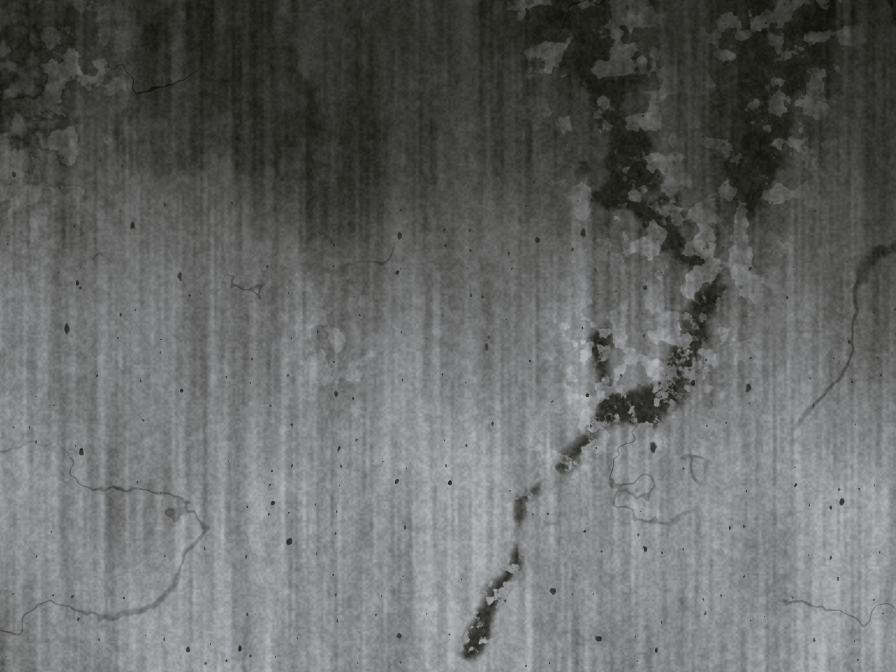
A WebGL 2 fragment shader for this texture:

```glsl
#version 300 es
precision highp float;
// Weathered concrete wall: sooty top, vertical runoff streaks, flaking scar, pits and hairline cracks.

#define PALE_TONE 0.555
#define SOOT_DEPTH 0.375
#define STAIN_TONE 0.115
#define STREAK 0.10
#define CLOUD 0.20
#define GRAIN 0.13
#define CHIP_LIGHT 0.13
#define CRACK_DEPTH 0.13
#define PIT_SHARE 0.24

uniform vec2 u_resolution;
out vec4 fragColor;

const int SCAR_POINTS = 14;
// Course of the scar: position and half width
const vec3 scar[SCAR_POINTS] = vec3[](
  vec3(0.70, 0.02, 0.008), vec3(0.77, 0.16, 0.010), vec3(0.78, 0.25, 0.004),
  vec3(0.91, 0.38, 0.010), vec3(0.895, 0.48, 0.018), vec3(0.91, 0.39, 0.014),
  vec3(0.97, 0.39, 0.022), vec3(1.04, 0.50, 0.022), vec3(1.07, 0.59, 0.020),
  vec3(0.95, 0.68, 0.024), vec3(0.92, 0.80, 0.034), vec3(0.82, 1.15, 0.070),
  vec3(1.20, 1.15, 0.070), vec3(1.12, 0.70, 0.018));

float hash(vec2 p) {
  vec3 q = fract(p.xyx * 0.1031);
  q += dot(q, q.yzx + 33.33);
  return fract((q.x + q.y) * q.z);
}

float noise(vec2 p) {
  vec2 i = floor(p), f = fract(p);
  f = f * f * (3.0 - 2.0 * f);
  return mix(mix(hash(i), hash(i + vec2(1, 0)), f.x),
             mix(hash(i + vec2(0, 1)), hash(i + vec2(1, 1)), f.x), f.y);
}

float fbm(vec2 p) {
  float sum = 0.0, amp = 0.533;
  for (int i = 0; i < 4; i++) {
    sum += amp * noise(p);
    p = mat2(1.6, 1.2, -1.2, 1.6) * p + 17.3;
    amp *= 0.5;
  }
  return sum;
}

float blob(vec2 p, vec2 center, vec2 radius) {
  vec2 q = (p - center) / radius;
  return exp(-dot(q, q));
}

float scarDistance(vec2 p) {
  float nearest = 10.0;
  for (int i = 0; i < SCAR_POINTS - 1; i++) {
    vec3 a = scar[i], b = scar[i + 1];
    vec2 ab = b.xy - a.xy;
    float t = clamp(dot(p - a.xy, ab) / dot(ab, ab), 0.0, 1.0);
    vec3 c = mix(a, b, t);
    nearest = min(nearest, length(p - c.xy) - c.z);
  }
  return nearest;
}

// Scattered dark holes, one jittered candidate per grid cell
float pits(vec2 p, float scale) {
  vec2 cell = floor(p * scale);
  vec2 center = 0.25 + 0.5 * vec2(hash(cell + 3.1), hash(cell + 8.7));
  float size = mix(0.04, 0.10, pow(hash(cell + 21.0), 2.0));
  vec2 d = (fract(p * scale) - center) * vec2(1.2, 0.85);
  float dist = length(d) + 0.07 * (noise(p * scale * 14.0) - 0.5);
  return smoothstep(size, size * 0.4, dist) * step(hash(cell + 40.0), PIT_SHARE);
}

void main() {
  vec2 p = gl_FragCoord.xy / u_resolution.y;
  float cloud = fbm(p * vec2(5.0, 3.5)) - 0.5;
  float mottle = fbm(p * 38.0 + 5.0);
  float speck = fbm(p * 85.0 + 60.0);

  // Soot fading downward along an uneven front
  float front = p.y + 0.28 * (fbm(p * vec2(4.0, 2.0) + 31.0) - 0.5);
  float tone = PALE_TONE - SOOT_DEPTH * smoothstep(0.25, 1.05, front);
  tone -= 0.05 * smoothstep(0.55, 0.0, p.x) * smoothstep(0.8, 0.3, p.y);
  float relief = 0.35 + 1.2 * tone;

  // Clouding, vertical streaks and runoff
  float streak = noise(p * vec2(30.0, 1.6)) + noise(p * vec2(85.0, 4.0) + 9.0)
               + 0.9 * noise(p * vec2(190.0, 9.0) + 50.0) - 1.45;
  tone += relief * (CLOUD * cloud + STREAK * streak);
  float runoff = smoothstep(0.5, 0.85, noise(p * vec2(10.0, 2.2) + 4.0));
  tone -= 0.08 * runoff * smoothstep(0.25, 0.5, p.y) * smoothstep(0.95, 0.65, p.y);

  // Damp patches on the upper left
  float damp = length((p - vec2(0.31, 0.87)) / vec2(0.14, 0.18)) + 1.3 * (fbm(p * 11.0) - 0.5);
  tone -= 0.05 * smoothstep(1.05, 0.92, damp) * (0.4 + 1.2 * mottle);
  tone -= 0.16 * blob(p, vec2(0.0, 0.82), vec2(0.09, 0.20)) * smoothstep(0.35, 0.6, mottle);

  // Scar with a soft halo, crumbled soot and pale chips
  float d = scarDistance(p + 0.03 * vec2(cloud, -cloud));
  float high = smoothstep(0.4, 0.75, p.y);
  tone -= 0.07 * high * exp(-14.0 * max(d, 0.0));
  float ragged = d + 0.12 * (fbm(p * 20.0 + 12.0) - 0.5) * (0.35 + 0.65 * high);
  float stain = smoothstep(0.012, -0.010, ragged) * smoothstep(0.32, 0.52, speck + 0.15 * high);
  float chipZone = smoothstep(0.10, 0.0, d) * smoothstep(0.15, 0.5, p.y)
                 + blob(p, vec2(0.10, 0.86), vec2(0.08, 0.17))
                 + 0.6 * blob(p, vec2(0.50, 0.48), vec2(0.07, 0.13));
  float chips = smoothstep(0.54, 0.61, mottle) * min(chipZone, 1.0);
  tone += CHIP_LIGHT * chips * (0.5 + speck);
  tone = mix(tone, STAIN_TONE + 0.10 * (mottle - 0.4), 0.88 * stain * (1.0 - 0.6 * chips));

  // Hairline cracks and pits
  float line = abs(noise(p * 3.6 + 0.55 * fbm(p * 13.0) + 2.0) - 0.5);
  float crackZone = smoothstep(0.49, 0.60, fbm(p * 4.0 + 70.0));
  tone -= CRACK_DEPTH * smoothstep(0.010, 0.002, line) * crackZone * relief;
  float holes = max(pits(p, 13.0) * 0.9, pits(p + 5.0, 31.0) * 0.65);
  tone = mix(tone, 0.16, holes * smoothstep(0.1, 0.3, tone));

  // Fine plaster grain
  float grain = 0.6 * noise(p * 290.0) + 0.4 * noise(p * 150.0 + 33.0) - 0.5;
  tone += GRAIN * relief * grain + 0.10 * relief * (speck - 0.5);
  tone = clamp(tone, 0.07, 0.70);

  // Warm in the shade, cool in the light
  fragColor = vec4(tone, tone + 0.003, tone + 0.08 * (tone - 0.40), 1.0);
}
```
